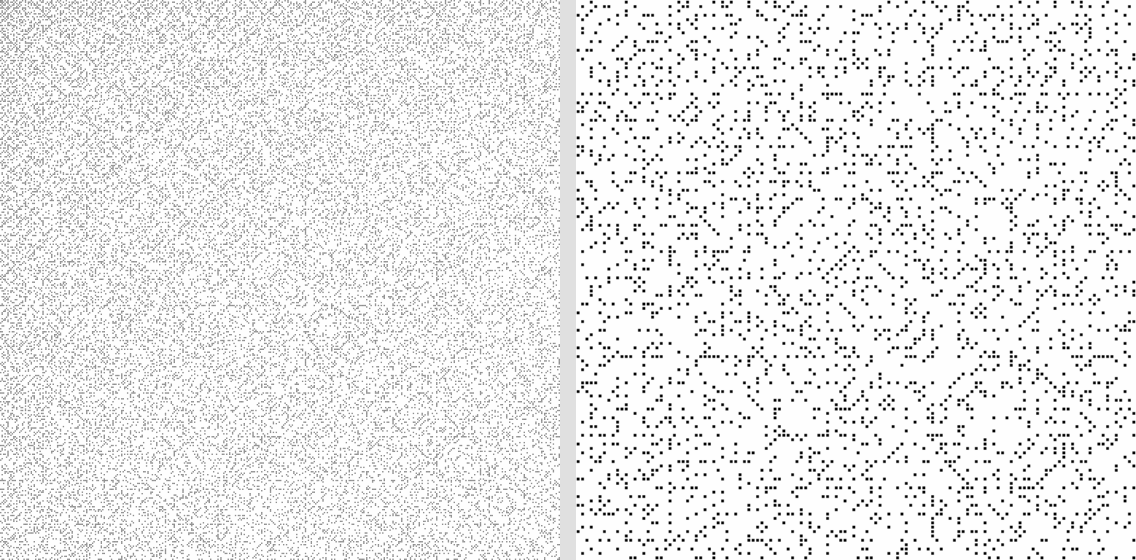
Left, the full canvas; right, a detail of the centre.
Write a Shadertoy shader that draws this texture.

```glsl
// A fine grid of small black dots on white paper, counted from the upper left.
// Cell (column, row) holds a dot where column * row + 1 is a prime number,
// so rows and columns with many divisors show up as denser stripes.

const float CELLS = 384.0;        // cells along the canvas height
const float DOT_WIDTH = 0.63;     // dot side, in cells
const float FILTER_PIXELS = 1.4;  // width of the edge smoothing, in pixels
const vec3 PAPER = vec3(0.995);
const vec3 INK = vec3(0.0);

// Trial division by odd numbers
bool isPrime(int n) {
    if (n < 4) return n > 1;
    if (n % 2 == 0) return false;
    for (int d = 3; d * d <= n; d += 2) {
        if (n % d == 0) return false;
    }
    return true;
}

// Share of a filter window, at an offset from the dot centre, that is inked
float boxCoverage(vec2 offset, float dotWidth, float window) {
    vec2 high = min(offset + 0.5 * window, vec2(0.5 * dotWidth));
    vec2 low = max(offset - 0.5 * window, vec2(-0.5 * dotWidth));
    vec2 overlap = max(high - low, 0.0) / window;
    return overlap.x * overlap.y;
}

// Ink gathered from the dots in and around the cell at a grid position
float primeDots(vec2 gridPos, float dotWidth, float window) {
    vec2 home = floor(gridPos);
    float ink = 0.0;
    for (int y = -1; y <= 1; y++) {
        for (int x = -1; x <= 1; x++) {
            vec2 cell = home + vec2(x, y);
            float coverage = boxCoverage(gridPos - cell - 0.5, dotWidth, window);
            ivec2 index = ivec2(cell) + 1;
            if (coverage > 0.0 && min(index.x, index.y) > 0
                && isPrime(index.x * index.y + 1)) {
                ink += coverage;
            }
        }
    }
    return min(ink, 1.0);
}

void mainImage(out vec4 fragColor, in vec2 fragCoord) {
    // Grid coordinates, rows running downwards
    float cellsPerPixel = CELLS / iResolution.y;
    vec2 fromTopLeft = vec2(fragCoord.x, iResolution.y - fragCoord.y);
    vec2 gridPos = fromTopLeft * cellsPerPixel;

    float ink = primeDots(gridPos, DOT_WIDTH, FILTER_PIXELS * cellsPerPixel);
    fragColor = vec4(mix(PAPER, INK, ink), 1.0);
}
```
